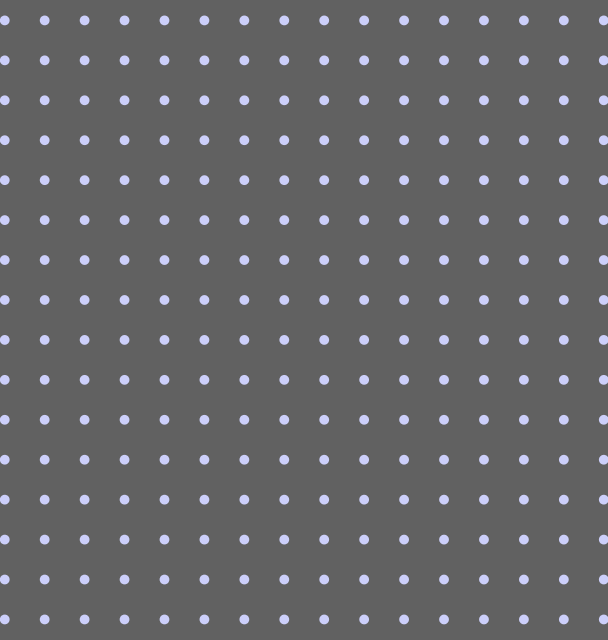
Give the GLSL for this pattern, as a WebGL 1 fragment shader.

```glsl
precision highp float;

uniform vec2 u_resolution;

// Signed distance to the nearest dot of a square grid with a dot at the origin
float dotGridDistance(vec2 p, float pitch, float radius) {
  vec2 cell = (fract(p / pitch + 0.5) - 0.5) * pitch;
  return length(cell) - radius;
}

void main() {
  // Canvas height is one unit
  vec2 p = gl_FragCoord.xy / u_resolution.y;
  float pixel = 1.0 / u_resolution.y;

  // Sixteen dots each way, offset from the lower left corner
  float d = dotGridDistance(p - vec2(0.0074, 0.0321), 0.0624, 0.0076);
  float coverage = clamp(0.5 - d / pixel, 0.0, 1.0);

  vec3 background = vec3(0.38);
  vec3 dotColor = vec3(0.80, 0.81, 0.98);
  gl_FragColor = vec4(mix(background, dotColor, coverage), 1.0);
}
```
